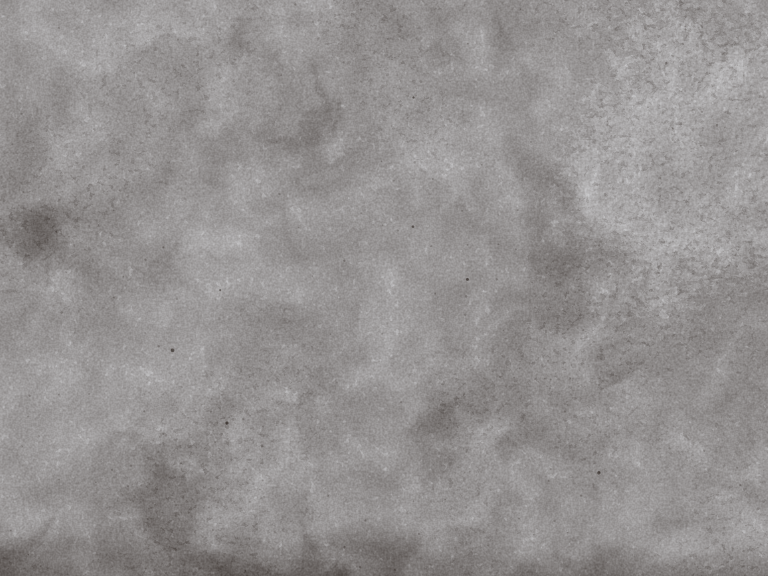
A Shadertoy shader for this texture:

```glsl
// Weathered grey concrete: soft cloudy tone with warm dark stains, a flaking pale
// patch on the right and a grimy lower edge, all summed as brightness offsets
// from layered gradient noise, then finished with pits, pores and fine grain.

const vec3 BASE_COLOR = vec3(0.594, 0.583, 0.582);
const vec3 TONE_TINT = vec3(0.95, 1.0, 1.04);   // dark areas turn warmer
const float CLOUD_AMOUNT = 0.12;
const float MOTTLE_AMOUNT = 0.10;
const float STAIN_AMOUNT = 0.115;
const float GRIME_AMOUNT = 0.17;
const float GRIME_HEIGHT = 0.11;
const float FLAKE_AMOUNT = 0.065;
const float PIT_AMOUNT = 0.07;
const float GRAIN_AMOUNT = 0.075;
const float PORE_AMOUNT = 0.28;
const float CHALK_AMOUNT = 0.06;
const vec2 PATCH_CENTER = vec2(1.20, 0.75);
const vec2 PATCH_RADII = vec2(0.25, 0.33);
const vec2 SEAM_CENTER = vec2(0.97, 0.60);      // dark stain beside the patch
const vec2 SEAM_RADII = vec2(0.10, 0.22);

// Integer hash: two random values in 0..1 per lattice cell
vec2 hash2(vec2 cell) {
    uvec2 q = uvec2(ivec2(cell)) * uvec2(1597u, 3812u) + uvec2(7919u, 104729u);
    uint n = (q.x ^ (q.y * 2654435u)) * 277803u;
    n = (n ^ (n >> 15u)) * 739397u;
    n ^= n >> 13u;
    uint m = (n ^ (n >> 7u)) * 912931u;
    m ^= m >> 16u;
    return vec2(n & 65535u, m & 65535u) / 65535.0;
}

float cornerSlope(vec2 cell, vec2 offset) {
    float angle = 6.28318 * hash2(cell).x;
    return dot(vec2(cos(angle), sin(angle)), offset);
}

// Gradient noise, roughly -1..1
float noise(vec2 p) {
    vec2 i = floor(p), f = p - i;
    vec2 u = f * f * f * (f * (f * 6.0 - 15.0) + 10.0);
    vec2 e = vec2(1.0, 0.0);
    float low = mix(cornerSlope(i, f), cornerSlope(i + e.xy, f - e.xy), u.x);
    float high = mix(cornerSlope(i + e.yx, f - e.yx), cornerSlope(i + e.xx, f - e.xx), u.x);
    return 1.4 * mix(low, high, u.y);
}

float fbm(vec2 p, int octaves) {
    float sum = 0.0, amplitude = 0.5;
    for (int i = 0; i < octaves; i++) {
        sum += amplitude * noise(p);
        p = mat2(1.6, 1.2, -1.2, 1.6) * p + 17.3;
        amplitude *= 0.55;
    }
    return sum;
}

// Sparse round dots, at most one in each grid cell
float dots(vec2 p, float cells, float chance, float radius) {
    vec2 id = floor(p * cells);
    vec2 pick = hash2(id + 311.0);
    vec2 center = (id + 0.25 + 0.5 * hash2(id + 57.0)) / cells;
    float size = radius * (0.5 + 0.5 * pick.y);
    float edge = 0.7 / iResolution.y;
    float dotMask = 1.0 - smoothstep(size - edge, size + edge, length(p - center));
    return dotMask * step(pick.x, chance);
}

// Soft elliptical region, 1 in the middle and 0 outside
float region(vec2 p, vec2 center, vec2 radii) {
    return 1.0 - smoothstep(0.45, 1.15, length((p - center) / radii));
}

void mainImage(out vec4 fragColor, in vec2 fragCoord) {
    vec2 p = fragCoord / iResolution.y;
    vec2 warp = vec2(fbm(p * 4.0 + 3.1, 6), fbm(p * 4.0 + 41.7, 6));
    vec2 ragged = p + 0.18 * warp;
    float worn = region(ragged, PATCH_CENTER, PATCH_RADII);
    float seam = region(ragged, SEAM_CENTER, SEAM_RADII);

    // Broad clouds and hand-sized mottling
    float tone = CLOUD_AMOUNT * fbm(ragged * 3.2 + 8.4, 6);
    float mottle = fbm(p * 15.0 + warp, 5);
    tone += MOTTLE_AMOUNT * mottle;

    // Dark stains drifting up to the right, with dusty borders
    vec2 drift = mat2(0.88, -0.47, 0.47, 0.88) * ragged;
    float stainField = fbm(drift * vec2(2.6, 3.8) + 23.6, 6) + 0.15 * mottle;
    float stain = smoothstep(0.06, 0.42, stainField) * (1.0 - 0.85 * worn);
    tone -= STAIN_AMOUNT * max(stain, 0.8 * seam * (1.0 - worn));

    // Grime along the lower edge
    float grimeTop = GRIME_HEIGHT * (1.0 + 1.3 * fbm(p * vec2(5.0, 9.0) + 61.0, 5));
    tone -= GRIME_AMOUNT * (1.0 - smoothstep(-0.03, grimeTop, p.y));

    // Pale flakes, dense in the patch and scattered around its rim
    float crust = fbm(p * vec2(62.0, 80.0) + 2.0 * warp, 4);
    float flakes = smoothstep(-0.04, 0.10, crust + 0.75 * worn - 0.42 + 0.25 * seam);
    tone += FLAKE_AMOUNT * flakes * (0.55 + 0.45 * worn);
    float relief = noise(p * 115.0 + 5.0) - noise(p * 115.0 + vec2(5.35, 4.6));
    tone += 0.035 * relief * max(worn, 0.25);

    // Small dark pits gathered in rough zones, chalky crumbs elsewhere
    float rough = smoothstep(-0.2, 0.35, fbm(p * 2.5 + 91.0, 4) + 0.25 * smoothstep(0.8, 1.2, p.x));
    float pitting = fbm(p * vec2(80.0, 96.0) + 131.0, 3);
    tone -= PIT_AMOUNT * (0.15 + 0.85 * rough) * smoothstep(0.14, 0.34, pitting);
    float crumbs = fbm(p * vec2(95.0, 84.0) + 211.0, 2) + 0.3 * mottle;
    tone += CHALK_AMOUNT * smoothstep(0.24, 0.46, crumbs);

    // Rare pores and fine grain
    tone -= PORE_AMOUNT * dots(p, 9.0, 0.09, 0.0032);
    tone -= 0.4 * PORE_AMOUNT * dots(p + 5.0, 34.0, 0.10, 0.0021);
    tone += GRAIN_AMOUNT * (0.5 * noise(p * 173.0 + 7.3) + 0.65 * noise(p * 291.0 + 19.7));

    fragColor = vec4(clamp(BASE_COLOR + tone * TONE_TINT, 0.0, 1.0), 1.0);
}
```
